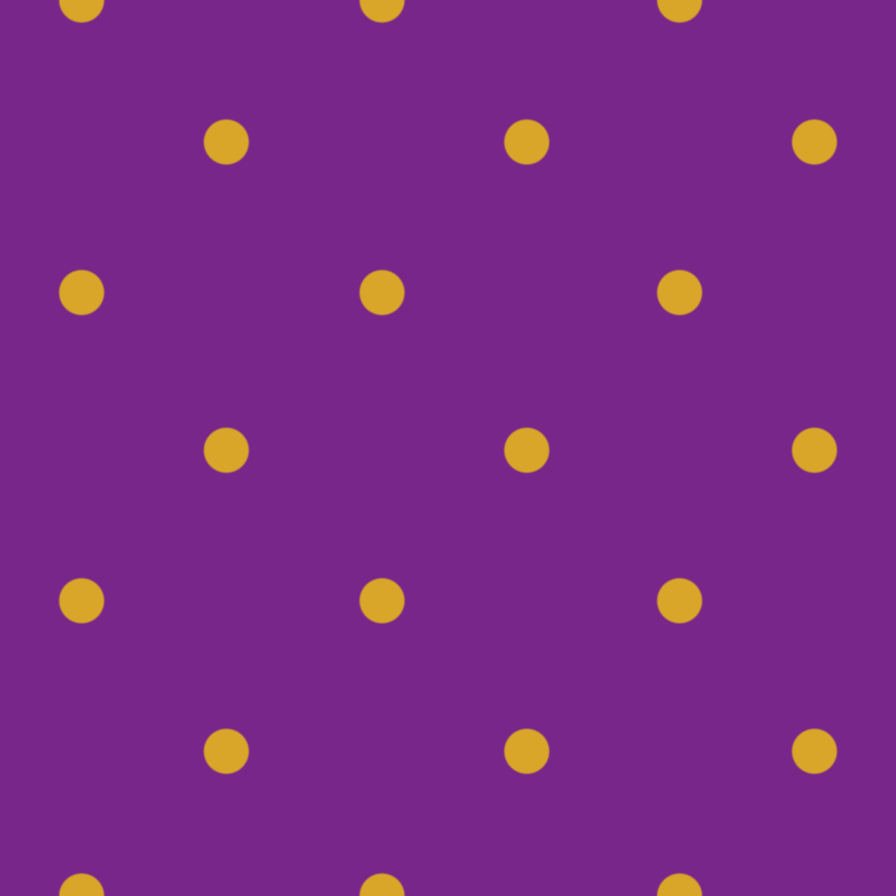
Write a three.js fragment shader that draws this pattern.

```glsl
// Staggered gold polka dots on flat purple: seven rows of three dots, odd rows
// shifted half a column. Each dot is a soft-edged disc, its centre computed from
// its row and column with small slips in the spacing.
varying vec2 vUv;

const int ROWS = 7;
const int COLUMNS = 3;
const vec3 PURPLE = vec3(0.47, 0.15, 0.54);
const vec3 GOLD = vec3(0.85, 0.65, 0.16);
const float DOT_RADIUS = 0.0251;
const float EDGE_SOFTNESS = 0.0017;
const vec2 PITCH = vec2(0.3353, 0.168);
const float FIRST_COLUMN = 0.0911;
const float STAGGER = 0.1615;

// Height of a row; the spacing slips at the first, fourth and last rows.
float rowHeight(float row) {
  float slip = -0.0065 * step(0.5, row)
             + 0.0080 * step(3.5, row)
             - 0.0095 * step(5.5, row);
  return PITCH.y * row + slip;
}

// Horizontal centre of a dot; the last column sits a little to the left.
float columnCentre(float column, float oddRow) {
  float slip = mix(0.0032, 0.0142, oddRow) * step(1.5, column);
  return FIRST_COLUMN + PITCH.x * column + STAGGER * oddRow - slip;
}

// Coverage of a disc with a smooth edge.
float disc(vec2 point, vec2 centre, float radius, float softness) {
  float edgeDistance = length(point - centre) - radius;
  return 1.0 - smoothstep(-softness, softness, edgeDistance);
}

// Combined coverage of all the dots.
float dotPattern(vec2 point) {
  float coverage = 0.0;
  for (int r = 0; r < ROWS; r++) {
    float row = float(r);
    float oddRow = mod(row, 2.0);
    float height = rowHeight(row);
    for (int c = 0; c < COLUMNS; c++) {
      vec2 centre = vec2(columnCentre(float(c), oddRow), height);
      coverage = max(coverage, disc(point, centre, DOT_RADIUS, EDGE_SOFTNESS));
    }
  }
  return coverage;
}

void main() {
  gl_FragColor = vec4(mix(PURPLE, GOLD, dotPattern(vUv)), 1.0);
}
```
